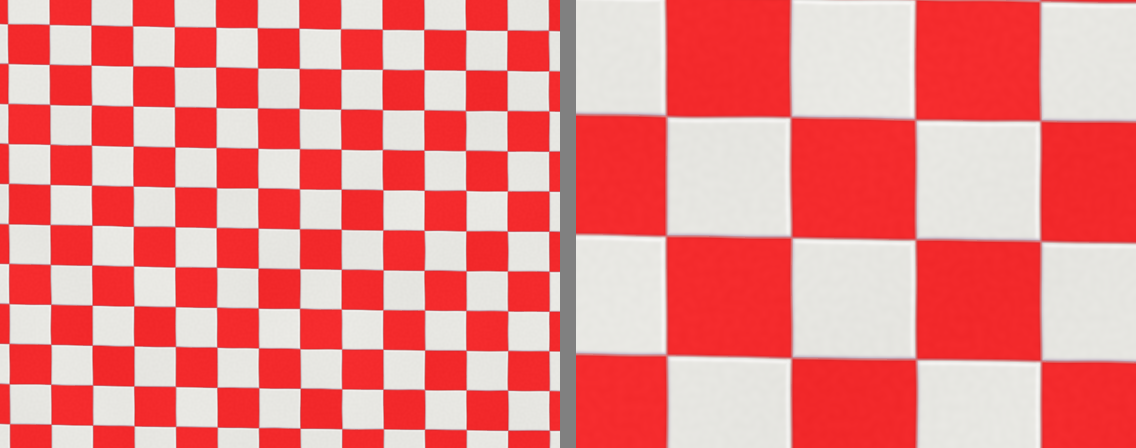
Left: the whole. Right: its middle third, enlarged.
Write a Shadertoy shader that draws this pattern.

```glsl
// Red and off-white checkerboard printed on slightly skewed, bowed paper.
// A warped grid gives cell coordinates; edge distances shape the soft ink
// border, the bright paper rim and the cool fringe; gradient noise adds wear.

const vec3 RED = vec3(0.955, 0.163, 0.172);
const vec3 PAPER = vec3(0.906, 0.904, 0.886);
const vec3 RIM = vec3(0.975, 0.97, 0.965);
const vec3 FRINGE = vec3(0.80, 0.74, 0.82);
const vec2 PITCH = vec2(0.0929, 0.08925);   // cell size in canvas heights

float hash(vec2 p) {
    vec3 q = fract(p.xyx * vec3(0.1031, 0.1030, 0.0973));
    q += dot(q, q.yzx + 33.33);
    return fract((q.x + q.y) * q.z);
}

vec2 gradientAt(vec2 lattice) {
    float angle = 6.2832 * hash(lattice);
    return vec2(cos(angle), sin(angle));
}

float gradientNoise(vec2 p) {
    vec2 i = floor(p), f = fract(p);
    vec2 u = f * f * f * (f * (f * 6.0 - 15.0) + 10.0);
    vec2 e = vec2(1.0, 0.0);
    float a = dot(gradientAt(i), f);
    float b = dot(gradientAt(i + e.xy), f - e.xy);
    float c = dot(gradientAt(i + e.yx), f - e.yx);
    float d = dot(gradientAt(i + e.xx), f - e.xx);
    return mix(mix(a, b, u.x), mix(c, d, u.x), u.y);
}

// Cell coordinates: columns lean a little, rows descend and bow to the right.
vec2 warpedGrid(vec2 p, float aspect) {
    float u = p.x / aspect;
    float left = 0.0179 + 0.0049 * p.y;
    float top = 0.0534 + 0.0251 * u - 0.0098 * u * u
              + 0.0026 * u * sin(3.1416 * p.y);
    return vec2((p.x - left) / (PITCH.x - 0.00026 * p.y),
                (p.y - top) / PITCH.y);
}

// Soft line of a given half width centred at a distance from an edge.
float band(float dist, float centre, float halfWidth) {
    float x = (dist - centre) / halfWidth;
    return exp(-x * x);
}

void mainImage(out vec4 fragColor, in vec2 fragCoord) {
    float aspect = iResolution.x / iResolution.y;
    float pixel = 1.0 / iResolution.y;
    vec2 p = fragCoord / iResolution.y;
    p.y = 1.0 - p.y;

    // Slightly uneven print edges
    vec2 wobble = vec2(gradientNoise(p * 17.0), gradientNoise(p * 17.0 + 41.0));
    vec2 grid = warpedGrid(p + 0.0012 * wobble, aspect);
    vec2 cell = floor(grid);
    vec2 local = fract(grid);

    // Distances to the left/top and right/bottom edges of the cell
    vec2 nearEdge = local * PITCH;
    vec2 farEdge = (1.0 - local) * PITCH;
    vec2 edge = min(nearEdge, farEdge);
    float border = min(edge.x, edge.y);

    // Antialiased checker
    float soft = max(0.0013, 0.75 * pixel);
    vec2 side = (1.0 - 2.0 * mod(cell, 2.0)) * clamp(edge / soft, 0.0, 1.0);
    float ink = 0.5 + 0.5 * side.x * side.y;

    // Paper: bright rim above and right, cool fringe below and left
    float rimWidth = max(0.0016, 0.7 * pixel);
    float rim = max(band(nearEdge.y, 0.0028, rimWidth),
                    band(farEdge.x, 0.0028, rimWidth));
    float fringe = max(band(farEdge.y, 0.0008, rimWidth),
                       0.6 * band(nearEdge.x, 0.0008, rimWidth));
    vec3 paper = mix(PAPER, RIM, 0.8 * rim);
    paper = mix(paper, FRINGE, 0.75 * fringe);

    // Tone shifts per cell, faint mottling and fine grain
    float tone = 0.012 * (hash(cell + 57.0) - 0.5);
    tone += 0.010 * gradientNoise(p * 6.0) + 0.012 * gradientNoise(p * 150.0);

    vec3 color = mix(paper, RED, ink) + tone;
    color *= 1.0 - 0.09 * band(border, 0.0, max(0.0016, pixel));
    fragColor = vec4(clamp(color, 0.0, 1.0), 1.0);
}
```
